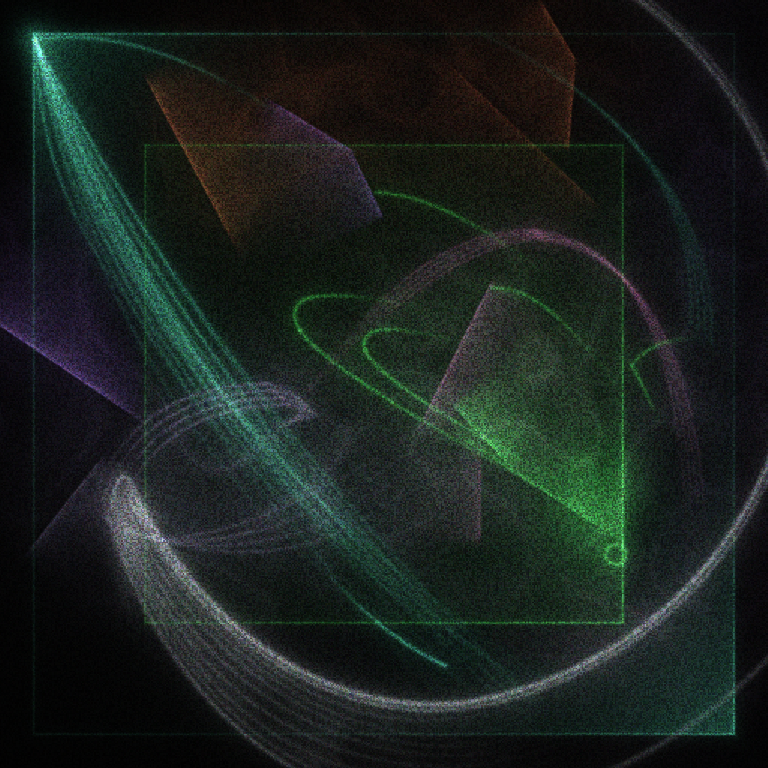
This background is drawn by a Shadertoy shader. Its source:

```glsl
float hash(vec2 p) {
  vec3 q = fract(p.xyx * .1031);
  q += dot(q, q.yzx + 33.33);
  return fract((q.x + q.y) * q.z);
}

float slope(vec2 cell, vec2 offset) {
  float a = 6.28 * hash(cell);
  return dot(vec2(cos(a), sin(a)), offset);
}

float noise(vec2 p) {
  vec2 i = floor(p), f = p - i, u = smoothstep(0., 1., f), x = vec2(1, 0), y = x.yx;
  return mix(mix(slope(i, f), slope(i + x, f - x), u.x),
             mix(slope(i + y, f - y), slope(i + x + y, f - x - y), u.x), u.y);
}

float glow(float d, float w) {
  return exp(-d * d / (w * w)) + .22 * exp(-abs(d) / (w * 5.));
}

// Quadratic curve, bright at a and fading towards c
float curve(vec2 p, vec2 a, vec2 b, vec2 c) {
  float best = 9., along, n = 12.;
  vec2 from = a;
  for (float i = 1.; i <= n; i++) {
    float t = i / n;
    vec2 to = mix(mix(a, b, t), mix(b, c, t), t), e = to - from;
    float d = length(p - from - e * clamp(dot(p - from, e) / dot(e, e), 0., 1.));
    if (d < best) { best = d; along = t; }
    from = to;
  }
  return glow(best, .0026) * (1. - .85 * smoothstep(.45, 1., along));
}

// Folded veil: sharp edge from a to b, fading out to its left
float veil(vec2 p, vec2 a, vec2 b) {
  vec2 e = b - a, q = p - a;
  float t = dot(q, e) / dot(e, e), s = (e.x * q.y - e.y * q.x) / length(e);
  float span = smoothstep(-.1, .08, t) * smoothstep(1.1, .75, t);
  return span * mix(exp(-abs(s) / .04), exp(-abs(s) / .003), .55) * smoothstep(-.003, .001, s);
}

float haze(vec2 p, float x, float y, float w, float h) {
  vec2 q = (p - vec2(x, y)) / vec2(w, h);
  return exp(-dot(q, q));
}

float frame(vec2 p, float halfSize) {
  vec2 q = abs(p - .5) - halfSize;
  return max(q.x, q.y);
}

void mainImage(out vec4 fragColor, in vec2 fragCoord) {
  vec2 p = fragCoord / iResolution.xy;
  vec3 teal = vec3(.15, .5, .38), green = vec3(.16, .68, .2), violet = vec3(.34, .23, .52);
  vec3 orange = vec3(.52, .24, .14), pink = vec3(.46, .24, .4), silver = vec3(.5, .53, .55);
  vec3 lavender = vec3(.36, .33, .47);

  // Wispy clouds
  vec2 warp = p + .06 * vec2(noise(p * 5.), noise(p * 5. + 17.));
  float wisps = .65 + .5 * pow(1. - abs(noise(warp * 9.)), 14.) + .5 * noise(warp * 16.);
  vec3 col = lavender * (.3 * haze(p, .28, .37, .19, .13) + .16 * haze(p, .53, .4, .25, .16));
  col += orange * (.2 * haze(p, .33, .83, .14, .12) + .14 * haze(p, .6, .92, .22, .14));
  col += violet * (.24 * haze(p, .07, .6, .1, .14) + .12 * haze(p, .93, .6, .12, .4));
  col += pink * (.2 * haze(p, .8, .18, .12, .1) + .16 * haze(p, .68, .5, .17, .18));
  col += green * (.14 * haze(p, .66, .52, .2, .16) + .55 * haze(p, .775, .355, .055, .065));
  col *= wisps;

  // Two square frames with lit corners
  float outer = frame(p, .456), inner = frame(p, .311);
  float topLeft = exp(-5. * length(p - vec2(.044, .956)));
  float lowRight = exp(-6. * length(p - vec2(.956, .044)));
  float heat = exp(-7. * length(p - vec2(.811, .32)));
  col += teal * glow(outer, .0014) * (.08 + topLeft + .8 * lowRight);
  col += teal * step(outer, 0.) * (.5 * lowRight + .5 * topLeft * topLeft);
  col += green * glow(inner, .0014) * (.2 + heat);
  col += green * step(inner, 0.) * (.04 + .35 * heat * heat);

  // Teal fan falling from the upper left corner
  vec2 corner = vec2(.046, .948);
  for (float i = 0.; i < 18.; i++) {
    float k = i / 17., r = hash(vec2(i, 4));
    col += teal * (.1 + .22 * r) * curve(p, corner, vec2(.13 + .16 * k, .4 + .1 * r), vec2(.58 + .14 * r, .13 - .06 * k));
  }
  col += teal * (.8 * curve(p, vec2(.58, .133), vec2(.5, .17), vec2(.43, .25))
    + .5 * curve(p, corner, vec2(.18, .97), vec2(.35, .86)) + .4 * curve(p, corner, vec2(.05, .76), vec2(.16, .62)));

  // Parallel strands of the wide arcs
  for (float i = 0.; i < 4.; i++) {
    vec2 s = vec2(.009, -.009) * i;
    col += pink * .22 * (curve(p, vec2(.7) + s * .3, vec2(.55, .71) + s, vec2(.4, .49))
      + curve(p, vec2(.69, .7) + s * .4, vec2(.9, .69) + s, vec2(.895, .23) + s));
    col += teal * .11 * curve(p, vec2(.9, .58) + s, vec2(.91, .83) + s, vec2(.62, .96));
    col += lavender * (.34 * curve(p, vec2(.35, .5) + s, vec2(.18, .5) + s, vec2(.125, .36) + s)
      + .26 * curve(p, vec2(.34, .502) + s, vec2(.45, .48) + s, vec2(.33, .42) - s)
      + .18 * curve(p, vec2(.16, .3) - s, vec2(.32, .28) + s * 3., vec2(.56, .45) + s));
  }

  // Folded veils
  vec2 tip = vec2(.749, .922), bend = vec2(.456, .805);
  col += orange * (.75 * veil(p, vec2(.195, .889), vec2(.306, .681)) + .3 * veil(p, vec2(.77, .74), vec2(.58, .92))
    + .55 * (veil(p, tip, vec2(.703, 1)) + veil(p, vec2(.74, .81), tip)));
  col += violet * (.7 * veil(p, bend, vec2(.35, .87)) + .7 * veil(p, vec2(.497, .72), bend)
    + veil(p, vec2(-.02, .59), vec2(.18, .455)));
  col += pink * (.85 * veil(p, vec2(.638, .629), vec2(.544, .44)) + .5 * veil(p, vec2(.625, .297), vec2(.625, .414)));
  col += lavender * .45 * veil(p, vec2(.13, .4), vec2(.036, .28));
  col += green * (veil(p, vec2(.594, .468), vec2(.665, .392)) + .7 * veil(p, vec2(.6, .43), vec2(.811, .295)));

  // Green hooks and loose tendrils
  vec2 hookA = vec2(.39, .57), hookB = vec2(.475, .544), beak = vec2(.823, .525);
  col += green * .5 * (curve(p, hookA, vec2(.352, .642), vec2(.54, .6)) + curve(p, hookA, vec2(.436, .505), vec2(.807, .31))
    + curve(p, hookB, vec2(.462, .59), vec2(.585, .558)) + curve(p, hookB, vec2(.5, .49), vec2(.807, .335)));
  col += green * .36 * (curve(p, vec2(.49, .75), vec2(.58, .745), vec2(.7, .65)) + curve(p, vec2(.64, .625), vec2(.71, .63), vec2(.8, .5))
    + curve(p, beak, vec2(.85, .56), vec2(.91, .56)) + curve(p, beak, vec2(.84, .49), vec2(.86, .45)));
  col += green * .7 * glow(length(p - vec2(.802, .278)) - .013, .0025);

  // Silver spiral: a tight inner ring spreading into an outer one
  vec2 d = p - vec2(.527, .59);
  float r = length(d), a = atan(-d.x, -d.y), tail = smoothstep(1.12, .9, a);
  float ringIn = .511 - .09 * smoothstep(-.2, 1.1, a), ringOut = .651 - .21 * smoothstep(-.2, 1.3, a);
  float body = smoothstep(-.5, .8, a) * tail, lit = mix(.32, .75, smoothstep(-1.9, -.7, a)) * tail;
  col += silver * lit * (glow(r - ringIn, .004) + .5 * glow(r - ringIn - .008, .003));
  for (float i = 1.; i < 9.; i++) {
    float k = i / 8. + .04 * sin(a * 4. + i);
    col += silver * body * (.08 + .16 * hash(vec2(i, 7))) * glow(r - mix(ringIn, ringOut, k), .003);
  }
  float between = smoothstep(ringIn - .02, ringIn, r) * smoothstep(ringOut, ringOut - .02, r);
  col += silver * (.18 * between * wisps * body + .22 * tail * glow(r - ringOut, .004));
  col += silver * (.4 * haze(p, .168, .3, .018, .06) + .45 * curve(p, vec2(.145, .34), vec2(.16, .44), vec2(.2, .29)));

  // Grain
  vec2 cell = floor(p * 512.);
  vec3 speck = mix(vec3(hash(cell + 311.)), vec3(hash(cell), hash(cell + 71.), hash(cell + 153.)), .35);
  col = (1. - exp(-1.1 * col)) * (.5 + .85 * speck);
  fragColor = vec4(col + (.012 + .07 * haze(p, .55, .52, .48, .48)) * speck, 1);
}
```
